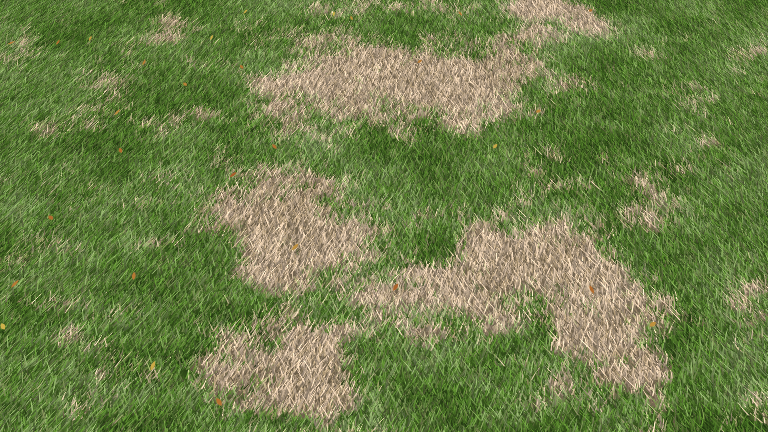
A WebGL 1 fragment shader for this texture:

```glsl
precision highp float;
// A lawn seen at a slant, with worn patches of dry straw and a few fallen leaves.
// Layers of tapered blades stand on a receding ground plane; the dryness
// of the soil at each root decides whether its blade is green or straw.
uniform vec2 u_resolution;

#define LAYERS 13
#define CELL vec2(0.0115, 0.040)
#define BLADE_HALF_WIDTH 0.0022
#define RECESSION 0.55
#define MIDDLE 0.89
#define RAGGEDNESS 2.3
#define LEAF_CELL 0.11
#define BLADE_CONTRAST 0.36

const vec3 DEEP_GREEN = vec3(0.20, 0.33, 0.10);
const vec3 GRASS_GREEN = vec3(0.34, 0.51, 0.17);
const vec3 PALE_GREEN = vec3(0.54, 0.64, 0.40);
const vec3 OLIVE = vec3(0.45, 0.48, 0.30);
const vec3 DULL_STRAW = vec3(0.62, 0.54, 0.41);
const vec3 BRIGHT_STRAW = vec3(0.91, 0.81, 0.70);

float hash(vec2 p) {
  return fract(sin(dot(p, vec2(127.1, 311.7))) * 43758.5453);
}

float noise(vec2 p) {
  vec2 i = floor(p), f = fract(p);
  f = f * f * (3.0 - 2.0 * f);
  return mix(mix(hash(i), hash(i + vec2(1.0, 0.0)), f.x),
             mix(hash(i + vec2(0.0, 1.0)), hash(i + 1.0), f.x), f.y);
}

float fbm(vec2 p) {
  return 0.45 * noise(p) + 0.3 * noise(p * 2.1 + 7.3) + 0.25 * noise(p * 4.3 + 3.1);
}

// Ground plane to canvas and back
vec2 toGround(vec2 p) {
  float scale = 1.0 - RECESSION * p.y;
  return vec2((p.x - MIDDLE) / scale, -log(scale) / RECESSION);
}

vec2 toCanvas(vec2 g) {
  float scale = exp(-RECESSION * g.y);
  return vec2(g.x * scale + MIDDLE, (1.0 - scale) / RECESSION);
}

// Flattened stroke: positive inside, negative outside
float stroke(vec2 p, vec2 a, vec2 b, float radius) {
  vec2 squash = vec2(1.0, 1.5);
  vec2 pa = (p - a) * squash, ba = (b - a) * squash;
  return radius - length(pa - ba * clamp(dot(pa, ba) / dot(ba, ba), 0.0, 1.0));
}

// Worn trail winding down the lawn, frayed by noise
float dryness(vec2 p) {
  float d = stroke(p, vec2(0.95, 0.99), vec2(1.33, 0.97), 0.04);
  d = max(d, stroke(p, vec2(0.75, 0.79), vec2(1.16, 0.82), 0.13));
  d = max(d, stroke(p, vec2(0.58, 0.50), vec2(0.66, 0.42), 0.15));
  d = max(d, stroke(p, vec2(0.70, 0.38), vec2(1.20, 0.25), 0.09));
  d = max(d, stroke(p, vec2(1.24, 0.36), vec2(1.42, 0.22), 0.16));
  d = max(d, stroke(p, vec2(0.66, 0.22), vec2(0.70, 0.06), 0.12));
  return clamp(d * 5.0, -0.55, 0.5) + (fbm(p * vec2(8.0, 14.0)) - 0.5) * RAGGEDNESS;
}

// Colour of a blade rooted at canvas point p; pick is its random tone
vec3 bladeColor(vec2 p, float pick, float stray) {
  float clump = fbm(p * vec2(7.0, 12.0) + 20.0) - 0.5;
  float tone = pick + clump * 1.2;
  vec3 green = mix(DEEP_GREEN, GRASS_GREEN, smoothstep(-0.2, 0.4, tone));
  green = mix(green, PALE_GREEN, smoothstep(0.4, 0.95, tone));
  green = mix(green, OLIVE, 0.8 * step(0.82, stray));
  vec3 straw = mix(DULL_STRAW, BRIGHT_STRAW, smoothstep(0.0, 0.8, pick + clump * 0.5));
  return mix(green, straw, smoothstep(-0.15, 0.15, dryness(p) + (stray - 0.5) * 0.8));
}

// Paints one layer of upright, slightly bent blades over color
vec3 paintBlades(vec3 color, vec2 ground, float layer, float pixel) {
  float slant = (hash(vec2(layer, 4.7)) - 0.5) * 1.4;
  vec2 offset = vec2(layer * 3.17, layer * 1.73);
  vec2 q = vec2(ground.x - slant * ground.y, ground.y) + offset;
  for (int j = 0; j < 2; j++) {
    for (int i = -1; i < 2; i++) {
      vec2 id = floor(q / CELL) + vec2(float(i), -float(j));
      float a = hash(id + 0.31), b = hash(id + 5.77), c = hash(id + 9.13);
      vec2 root = (id + vec2(a, b)) * CELL;
      float t = (q.y - root.y) / (CELL.y * (0.4 + 0.6 * c));
      float bend = (fract(a * 17.0 + b * 5.0) - 0.5) * 1.8 * CELL.x;
      float across = abs(q.x - root.x - bend * t * t);
      float cover = clamp((BLADE_HALF_WIDTH * (1.0 - t) - across) / pixel + 0.5, 0.0, 1.0);
      cover *= smoothstep(0.0, 0.12, t) * (1.0 - smoothstep(0.8, 1.0, t));
      if (cover > 0.01) {
        vec2 soil = root - offset;
        soil.x += slant * soil.y;
        vec3 blade = bladeColor(toCanvas(soil), c, fract(a * 31.0 + c * 7.0));
        float gain = 1.0 + BLADE_CONTRAST * (2.0 * fract(b * 23.0 + a * 11.0) - 1.0);
        color = mix(color, blade * gain * mix(0.78, 1.15, t), cover);
      }
    }
  }
  return color;
}

// Sparse fallen leaves, thicker on the left
vec3 paintLeaves(vec3 color, vec2 ground, float pixel) {
  vec2 id = floor(ground / LEAF_CELL);
  float a = hash(id + 2.9), b = hash(id + 8.3), angle = 6.283 * hash(id + 6.1);
  vec2 d = ground - (id + 0.25 + 0.5 * vec2(a, b)) * LEAF_CELL;
  d = mat2(cos(angle), sin(angle), -sin(angle), cos(angle)) * d;
  float edge = 0.005 * (1.0 - d.x * d.x / 0.000144) - abs(d.y);
  float chance = mix(0.16, 0.05, smoothstep(-0.9, 0.1, ground.x));
  float cover = clamp(edge / pixel + 0.5, 0.0, 1.0) * step(hash(id + 4.4), chance);
  return mix(color, mix(vec3(0.66, 0.36, 0.16), vec3(0.82, 0.72, 0.30), a), cover);
}

void main() {
  vec2 p = gl_FragCoord.xy / u_resolution.y, ground = toGround(p);
  float pixel = 1.0 / (u_resolution.y * (1.0 - RECESSION * p.y));
  vec3 color = bladeColor(p, 0.25, 0.5) * 0.65;
  for (int i = 0; i < LAYERS; i++) color = paintBlades(color, ground, float(i), pixel);
  gl_FragColor = vec4(paintLeaves(color, ground, pixel), 1.0);
}
```
